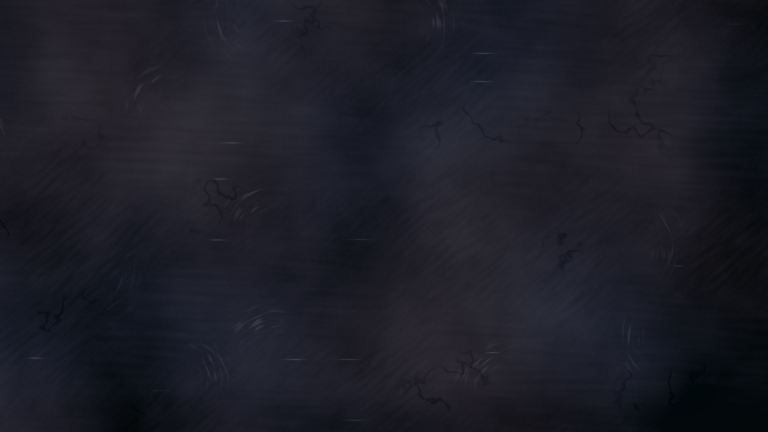
Reproduce this texture procedurally as a Shadertoy shader.

```glsl
// Dark painted slate: cloudy blue-black tones built from gradient noise,
// worked over with fine brush hatching, curved bristle strokes, faint
// horizontal scratches and a few thin cracks.

const vec3 SHADOW = vec3(0.05, 0.06, 0.08);
const vec3 SLATE  = vec3(0.11, 0.11, 0.15);
const vec3 HAZE   = vec3(0.16, 0.16, 0.20);
const vec3 CHALK  = vec3(0.33, 0.34, 0.40);
const vec3 COOL_SHIFT = vec3(-0.016, 0.003, 0.014);

vec2 hash2(vec2 cell) {
    vec3 q = fract(cell.xyx * vec3(0.1031, 0.1030, 0.0973));
    q += dot(q, q.yzx + 33.33);
    return fract((q.xx + q.yz) * q.zy);
}

mat2 rotation(float angle) {
    float c = cos(angle), s = sin(angle);
    return mat2(c, s, -s, c);
}

float cornerSlope(vec2 cell, vec2 offset) {
    float angle = 6.2832 * hash2(cell).x;
    return dot(vec2(cos(angle), sin(angle)), offset);
}

float gradientNoise(vec2 p) {
    vec2 i = floor(p), f = fract(p);
    vec2 u = f * f * f * (f * (f * 6.0 - 15.0) + 10.0);
    vec2 e = vec2(1.0, 0.0);
    float low = mix(cornerSlope(i, f), cornerSlope(i + e, f - e), u.x);
    float high = mix(cornerSlope(i + e.yx, f - e.yx), cornerSlope(i + 1.0, f - 1.0), u.x);
    return mix(low, high, u.y);
}

float fbm(vec2 p, int octaves) {
    float sum = 0.0, amplitude = 0.5;
    for (int i = 0; i < octaves; i++) {
        sum += amplitude * gradientNoise(p);
        p = rotation(0.6) * p * 2.03 + 7.3;
        amplitude *= 0.5;
    }
    return sum;
}

float softSpot(vec2 p, vec2 centre, vec2 radius) {
    vec2 d = (p - centre) / radius;
    return exp(-dot(d, d));
}

// Noise drawn out along one direction, like hairs of a brush
float hatching(vec2 p, float angle, vec2 frequency) {
    return gradientNoise(rotation(angle) * p * frequency);
}

// Concentric bristle marks swept around scattered centres
float bristleArcs(vec2 p, float cellSize, float density) {
    float marks = 0.0;
    vec2 home = floor(p / cellSize);
    for (int y = -1; y <= 1; y++)
    for (int x = -1; x <= 1; x++) {
        vec2 cell = home + vec2(x, y);
        vec2 place = hash2(cell + 17.0), trait = hash2(cell + 91.0);
        vec2 d = p - (cell + 0.2 + 0.6 * place) * cellSize;
        float r = length(d) / cellSize;
        float aim = mix(-0.7, 4.2, trait.y);
        vec2 turned = rotation(-aim) * d;
        float angle = atan(turned.y, turned.x);
        float band = smoothstep(0.24, 0.36, r) * (1.0 - smoothstep(0.42, 0.62, r));
        float sweep = exp(-angle * angle * 3.5);
        float hairs = gradientNoise(vec2(r * 34.0 + angle * 1.5, angle * 2.5 + 40.0 * place.x));
        marks += step(trait.x, density) * band * sweep * smoothstep(0.05, 0.55, hairs);
    }
    return marks;
}

// Short horizontal scratches, at most one per cell
float scratches(vec2 p, vec2 cellSize, float density) {
    vec2 cell = floor(p / cellSize);
    vec2 trait = hash2(cell + 53.0);
    vec2 d = p - (cell + 0.35 + 0.3 * hash2(cell + 29.0)) * cellSize;
    d /= cellSize * vec2(0.08 + 0.08 * trait.y, 0.025);
    return step(trait.x, density) * exp(-dot(d, d));
}

float cracks(vec2 p) {
    float line = 1.0 - smoothstep(0.0, 0.035, abs(fbm(p * 7.0 + 3.1, 4)));
    return line * smoothstep(0.22, 0.42, gradientNoise(p * 5.0 + 21.0));
}

// Broad light and dark areas of the board
float boardTone(vec2 p, float aspect) {
    float tone = 0.71 + 1.35 * fbm(p * 2.6 + 4.7, 6);
    tone -= 0.75 * smoothstep(aspect - 0.32, aspect, p.x + 0.12 * fbm(p * 4.0, 3));
    tone -= 0.55 * softSpot(p, vec2(1.08, 1.00), vec2(0.26, 0.16));
    tone -= 0.40 * softSpot(p, vec2(0.02, 0.50), vec2(0.22, 0.24));
    tone -= 0.45 * softSpot(p, vec2(0.27, 0.08), vec2(0.13, 0.20));
    tone -= 0.30 * softSpot(p, vec2(0.83, 0.48), vec2(0.11, 0.30));
    tone -= 0.35 * softSpot(p, vec2(1.55, 0.12), vec2(0.30, 0.26));
    return tone - 0.25 * (1.0 - smoothstep(0.0, 0.12, p.y));
}

void mainImage(out vec4 fragColor, in vec2 fragCoord) {
    vec2 p = fragCoord / iResolution.y;
    float aspect = iResolution.x / iResolution.y;

    // Clouded paint with hatching whose weight varies over the board
    float tone = boardTone(p, aspect);
    float patches = smoothstep(-0.3, 0.4, gradientNoise(p * 3.5 + 11.0));
    tone += 0.20 * patches * hatching(p, -0.7, vec2(16.0, 95.0));
    tone += 0.16 * (1.0 - patches) * hatching(p, 0.05, vec2(7.0, 80.0));
    tone += 0.07 * gradientNoise(p * 130.0);
    tone = clamp(tone - 0.35 * cracks(p), -0.3, 1.35);

    vec3 color = mix(SHADOW, SLATE, min(2.0 * tone, 1.0));
    color += (HAZE - SLATE) * max(2.0 * tone - 1.0, 0.0);
    color += COOL_SHIFT * 1.6 * gradientNoise(p * 2.2 + 31.0);

    // Pale marks on the surface, weaker in the dark areas
    float marks = 0.38 * bristleArcs(p, 0.27, 0.55) + 0.55 * scratches(p, vec2(0.15, 0.07), 0.14);
    color = mix(color, CHALK, clamp(marks * smoothstep(-0.1, 0.7, tone), 0.0, 0.7));
    fragColor = vec4(max(color, 0.0), 1.0);
}
```
